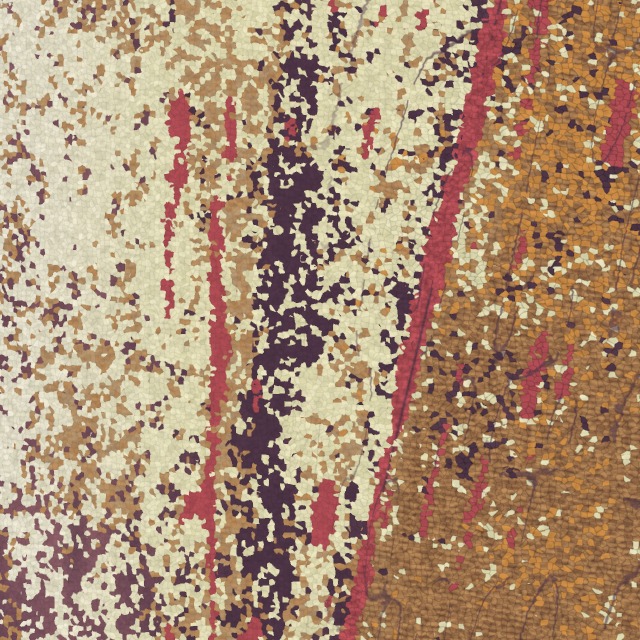
Give the GLSL for this texture, as a three.js fragment shader.

```glsl
// Weathered wood with flaking cream paint, dark bare bands and a slanting red streak.
varying vec2 vUv;

#define FLAKES_LEFT 142.0    // flakes per unit across at the left edge
#define FLAKES_RIGHT 88.0    // and at the right edge
#define FLAKES_UP 116.0      // flakes per unit upwards
#define CREAM_COVER 0.67     // share of cream on the painted side
#define BAND_WIDTH 0.055     // half width of the dark band
#define RED_WIDTH 0.015      // half width of the red streak
#define RIDGES 105.0         // wood ridges per unit
#define LEAN 0.24            // sideways slant of the right side
#define SOFTNESS 0.0011      // spread of the smoothing samples

const vec3 CREAM  = vec3(0.89, 0.87, 0.69);
const vec3 PALE   = vec3(0.91, 0.89, 0.82);
const vec3 TAN    = vec3(0.76, 0.66, 0.52);
const vec3 OCHRE  = vec3(0.71, 0.53, 0.34);
const vec3 BROWN  = vec3(0.53, 0.36, 0.25);
const vec3 ORANGE = vec3(0.82, 0.56, 0.27);
const vec3 MAUVE  = vec3(0.57, 0.38, 0.41);
const vec3 PLUM   = vec3(0.31, 0.21, 0.28);
const vec3 RED    = vec3(0.69, 0.30, 0.33);

float hash(vec2 p) {
  return fract(sin(dot(p, vec2(127.1, 311.7))) * 43758.55);
}

float noise(vec2 p) {
  vec2 i = floor(p), f = fract(p);
  f = f * f * (3.0 - 2.0 * f);
  return mix(mix(hash(i), hash(i + vec2(1, 0)), f.x),
             mix(hash(i + vec2(0, 1)), hash(i + vec2(1, 1)), f.x), f.y);
}

float bump(float d, float width) {
  return exp(-d * d / (width * width));
}

// Blocky cellular noise: xy = offset to the nearest site, z = cell id, w = gap distance
vec4 flakeCell(vec2 g) {
  vec2 base = floor(g);
  vec4 best = vec4(0.0, 0.0, 0.0, 9.0);
  float second = 9.0;
  for (int j = -1; j <= 1; j++) {
    for (int i = -1; i <= 1; i++) {
      vec2 c = base + vec2(float(i), float(j));
      vec2 d = c + 0.1 + 0.8 * vec2(hash(c), hash(c + 57.3)) - g;
      vec2 a = abs(d);
      float m = max(a.x, a.y) + 0.2 * min(a.x, a.y);
      if (m < best.w) {
        second = best.w;
        best = vec4(d, hash(c + 19.7), m);
      } else {
        second = min(second, m);
      }
    }
  }
  return vec4(best.xyz, second - best.w);
}

vec3 paintedWood(vec2 p) {
  // Flakes shrink towards the left; masks are read at each flake's site
  float slope = FLAKES_RIGHT - FLAKES_LEFT;
  vec2 grid = vec2(p.x * (FLAKES_LEFT + 0.5 * slope * p.x), (p.y + 0.08 * p.x) * FLAKES_UP);
  grid += 0.5 * vec2(noise(grid * 0.9), noise(grid * 0.9 + 31.0));
  vec4 cell = flakeCell(grid);
  vec2 c = p + cell.xy / vec2(FLAKES_LEFT + slope * p.x, FLAKES_UP);
  float id = cell.z;
  float id2 = fract(id * 37.7);

  // Streaks that follow the grain
  float u = c.x - LEAN * (c.y - 0.5) * smoothstep(0.3, 0.7, c.x);
  float broad = noise(vec2(u * 11.0, c.y * 3.0 + 4.0));
  float streak = noise(vec2(u * 34.0 + 9.0, c.y * 6.0));
  float clump = noise(c * vec2(75.0, 50.0));
  float chance = 0.5 + 0.75 * (clump - 0.5) + 0.65 * (id - 0.5);

  // Where wood, dark band and red streak lie
  float wood = smoothstep(-0.13, 0.13, c.x - 0.5 - 0.37 * c.y + 0.3 * (broad - 0.5));
  float band = bump(c.x - 0.4 - 0.08 * c.y + 0.05 * (streak - 0.5), BAND_WIDTH);
  band *= 0.6 + 0.4 * bump(c.y - 0.45, 0.3);
  float corner = (1.0 - smoothstep(0.05, 0.35, c.y)) * (1.0 - smoothstep(0.15, 0.4, c.x));
  float redLine = c.x - 0.54 - LEAN * c.y + 0.012 * (noise(vec2(c.y * 9.0, 2.0)) - 0.5);
  float redEdge = RED_WIDTH * (0.35 + 1.1 * noise(vec2(c.y * 13.0, 7.0)) + 0.5 * (clump - 0.5));

  // Bare undercoat
  float warm = clamp(0.75 * (1.0 - smoothstep(0.1, 0.4, c.x)) + 0.5 * (streak - 0.5), 0.0, 1.0);
  vec3 bare = mix(PLUM, MAUVE, warm);
  float redVein = noise(vec2(u * 42.0 + 3.0, c.y * 5.0 + 1.0)) + 0.12 * (clump - 0.5);
  float vein = step(0.84, redVein) * step(0.24, c.x);
  bare = mix(bare, RED, vein);

  // Ridged wood with scattered orange grains
  float ripple = sin(6.2832 * RIDGES * (p.y + 0.16 * p.x) + 3.0 * noise(p * vec2(45.0, 30.0)));
  float worn = noise(p * vec2(150.0, 210.0));
  vec3 timber = mix(BROWN, OCHRE, clamp(0.58 + 0.24 * ripple + 0.9 * (worn - 0.5), 0.0, 1.0));
  timber = mix(timber, mix(TAN, OCHRE, id2), 0.75 * (1.0 - wood));
  float orangeShare = 0.08 + 0.5 * bump(c.x - 0.94, 0.13) * bump(c.y - 0.7, 0.28);
  orangeShare += 0.55 * (noise(c * vec2(13.0, 9.0)) - 0.5);
  timber = mix(timber, ORANGE, 0.85 * step(fract(id * 91.3), orangeShare) * smoothstep(0.4, 0.6, c.x));

  // Stack the layers
  float bareShare = mix(0.36, 0.06, wood) + 0.6 * band + 0.4 * corner + 0.5 * (broad - 0.5);
  bareShare += 0.6 * bump(redLine + 0.025, 0.018) * (1.0 - 0.5 * wood) + 0.6 * vein;
  float creamShare = mix(CREAM_COVER, 0.1, wood) - 0.42 * band - 0.3 * corner - 0.4 * vein;
  creamShare += (0.5 * (broad - 0.5) + 0.35 * (streak - 0.5)) * (1.0 - 0.6 * wood);
  float under = 0.6 * id2 + 0.4 * noise(c * vec2(55.0, 30.0) + 17.0);
  vec3 col = under < bareShare ? bare : timber;
  vec3 cream = mix(CREAM, PALE, 0.7 * (1.0 - smoothstep(0.0, 0.35, c.x)) + 0.3 * id2);
  if (chance < creamShare) col = cream;
  if (abs(redLine) < redEdge) {
    float split = bump(p.x - 0.543 - LEAN * p.y, 0.0022) * step(0.4, streak);
    col = mix(RED * (0.9 + 0.2 * worn), PLUM, 0.75 * split);
  }

  // Gaps between flakes, long cracks and fine grain
  float gap = 1.0 - smoothstep(0.0, 0.18, cell.w);
  col *= 1.0 - gap * (0.1 + 0.16 * wood);
  float drift = p.x - LEAN * (p.y - 0.5) * smoothstep(0.3, 0.7, p.x);
  float crack = abs(noise(vec2(drift * 24.0, p.y * 6.0)) - 0.5 + 0.05 * (worn - 0.5));
  crack = (1.0 - smoothstep(0.008, 0.03, crack)) * smoothstep(0.4, 0.65, p.x);
  col = mix(col, PLUM, 0.6 * crack * step(0.4, noise(p * vec2(20.0, 28.0))));
  return col * (0.94 + 0.07 * id2 + 0.1 * (worn - 0.5));
}

void main() {
  vec3 sum = vec3(0.0);
  for (int k = 0; k < 4; k++) {
    vec2 corner = vec2(mod(float(k), 2.0), floor(float(k) * 0.5)) - 0.5;
    sum += paintedWood(vUv + corner * SOFTNESS);
  }
  gl_FragColor = vec4(sum * 0.25, 1.0);
}
```
